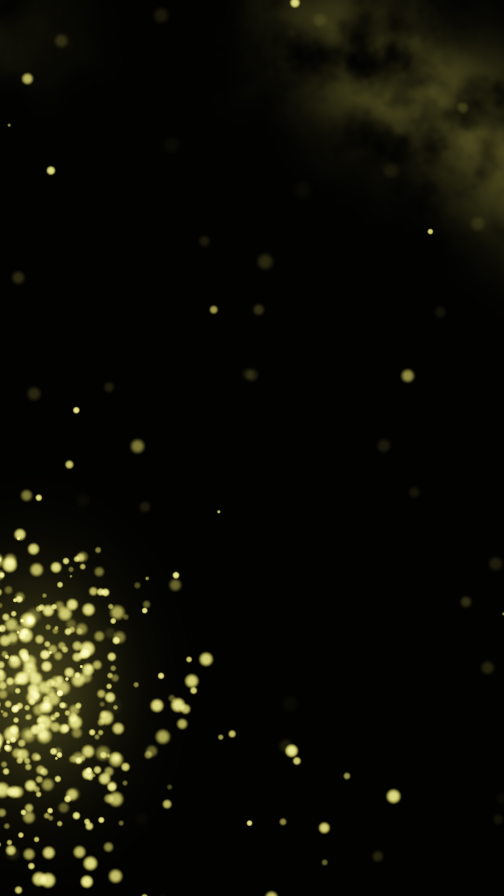
Write a Shadertoy shader that draws this background.

```glsl
// Three random values per lattice point
vec3 hash3(vec2 p) {
    vec3 q = fract(p.xyx * vec3(0.1031, 0.1030, 0.0973));
    q += dot(q, q.yxz + 33.33);
    return fract((q.xxy + q.yzz) * q.zyx);
}

float valueNoise(vec2 p) {
    vec2 cell = floor(p);
    vec2 f = fract(p);
    f = f * f * (3.0 - 2.0 * f);
    float low = mix(hash3(cell).x, hash3(cell + vec2(1, 0)).x, f.x);
    float high = mix(hash3(cell + vec2(0, 1)).x, hash3(cell + vec2(1, 1)).x, f.x);
    return mix(low, high, f.y);
}

float fbm(vec2 p) {
    float sum = 0.0;
    float amplitude = 0.5;
    for (int i = 0; i < 4; i++) {
        sum += amplitude * valueNoise(p);
        p = mat2(1.6, 1.2, -1.2, 1.6) * p + 7.3;
        amplitude *= 0.5;
    }
    return sum;
}

float gaussian(vec2 p, vec2 center, vec2 spread) {
    vec2 q = (p - center) / spread;
    return exp(-dot(q, q));
}

// Dense core at lower left with a sparse tail below a slanted edge
float swarmDensity(vec2 p) {
    float core = gaussian(p, vec2(0.04, 0.23), vec2(0.088, 0.125));
    float edge = 0.48 - 0.65 * p.x;
    float tail = exp(-max(p.x, 0.0) / 0.13) * smoothstep(edge + 0.02, edge - 0.10, p.y);
    return core + 0.28 * tail;
}

// Diagonal band reaching in from the upper right
float cloudDensity(vec2 p) {
    vec2 q = p - vec2(0.456, 0.902);
    float along = dot(q, vec2(0.836, -0.549));
    float across = dot(q, vec2(0.549, 0.836)) / 0.075;
    return exp(-across * across) * smoothstep(-0.26, -0.02, along);
}

// Soft discs in a jittered grid; weights: swarm, cloud, everywhere
float scatter(vec2 p, float cellSize, vec2 radii, vec2 levels, vec3 weights, float seed, float pixel) {
    vec2 home = floor(p / cellSize);
    float light = 0.0;
    for (int y = -1; y <= 1; y++) {
        for (int x = -1; x <= 1; x++) {
            vec2 id = home + vec2(x, y);
            vec3 place = hash3(id + seed);
            vec3 look = hash3(id + seed + 91.7);
            vec2 center = (id + place.xy) * cellSize;
            float chance = dot(weights, vec3(swarmDensity(center), cloudDensity(center), 1.0));
            float radius = max(mix(radii.x, radii.y, look.x * look.x), 1.5 * pixel);
            float disc = smoothstep(radius, radius * 0.25, length(p - center));
            light += step(place.z, chance) * disc * mix(levels.x, levels.y, look.y);
        }
    }
    return light;
}

void mainImage(out vec4 fragColor, in vec2 fragCoord) {
    float pixel = 1.0 / iResolution.y;
    vec2 p = fragCoord * pixel;
    float light = 0.003;

    // Smoky cloud and faint corner glow
    float smoke = smoothstep(0.15, 0.75, fbm(p * 17.0 + 4.0));
    light += 0.17 * cloudDensity(p) * smoke;
    light += 0.03 * gaussian(p, vec2(0.0, 0.96), vec2(0.09, 0.07)) * smoke;

    // Haze around the swarm
    light += 0.13 * gaussian(p, vec2(0.035, 0.235), vec2(0.085, 0.11));

    // Swarm of glowing particles
    for (int i = 0; i < 5; i++) {
        float seed = 17.0 + 43.0 * float(i);
        vec2 offset = vec2(0.007, 0.011) * float(i);
        light += scatter(p + offset * 0.3, 0.022, vec2(0.004, 0.011), vec2(0.15, 1.1),
                         vec3(0.8, 0.0, 0.0), seed, pixel);
    }
    light += scatter(p, 0.03, vec2(0.002, 0.004), vec2(0.3, 1.0), vec3(0.5, 0.0, 0.012), 311.0, pixel);

    // Dim bokeh and isolated bright sparks
    light += scatter(p, 0.07, vec2(0.008, 0.014), vec2(0.01, 0.09), vec3(0.2, 0.5, 0.3), 407.0, pixel);
    light += scatter(p, 0.12, vec2(0.006, 0.010), vec2(0.3, 1.0), vec3(0.0, 0.3, 0.14), 523.0, pixel);

    // Gold exposure that whitens where particles overlap
    vec3 goldExposure = vec3(2.2, 2.1, 0.8);
    fragColor = vec4(1.0 - exp(-light * goldExposure), 1.0);
}
```
